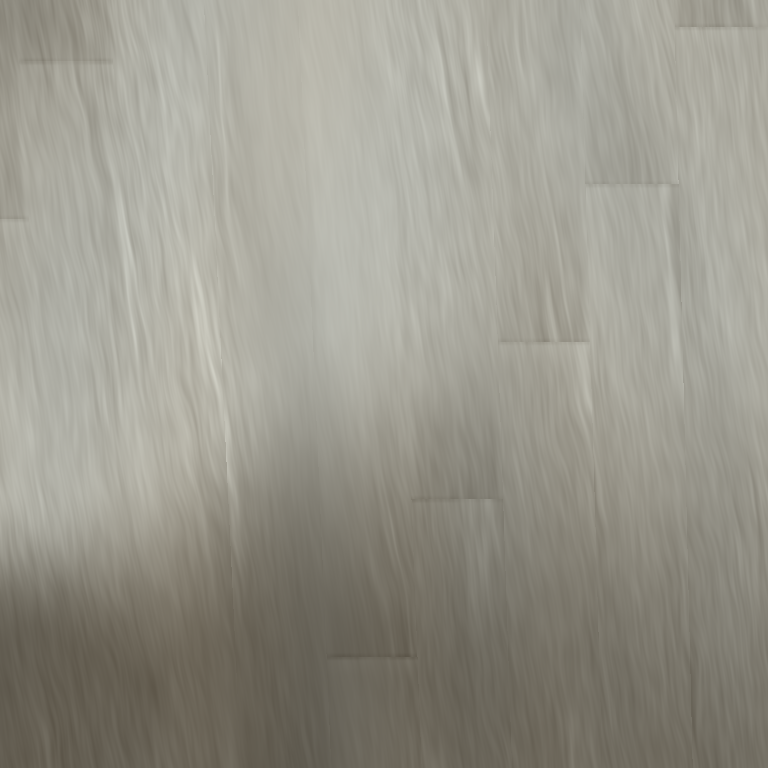
Write a WebGL 2 fragment shader that draws this texture.

```glsl
#version 300 es
precision highp float;

#define PLANK_WIDTH 0.12
#define PLANK_LENGTH 1.39
#define END_STEP 0.205
#define GRAIN_LEAN 1.0
#define GRAIN_DEPTH 0.33
#define VEIN_DEPTH 0.20
#define PLANK_VARIATION 0.08
#define SEAM_DEPTH 0.08
#define SHADE_COLOR vec3(0.375, 0.352, 0.305)
#define LIGHT_COLOR vec3(0.715, 0.712, 0.672)

uniform vec2 u_resolution;
out vec4 fragColor;

float hash(vec2 p) {
    vec3 q = fract(p.xyx * vec3(0.1031, 0.103, 0.0973));
    q += dot(q, q.yzx + 33.33);
    return fract((q.x + q.y) * q.z);
}

vec2 gradient(vec2 cell) {
    float angle = 6.2832 * hash(cell);
    return vec2(cos(angle), sin(angle));
}

// Gradient noise, roughly -0.7 to 0.7
float noise(vec2 p) {
    vec2 i = floor(p), f = p - i;
    vec2 w = f * f * f * (f * (f * 6.0 - 15.0) + 10.0);
    vec2 e = vec2(0.0, 1.0);
    float low = mix(dot(gradient(i), f), dot(gradient(i + e.yx), f - e.yx), w.x);
    float high = mix(dot(gradient(i + e), f - e), dot(gradient(i + e.yy), f - e.yy), w.x);
    return mix(low, high, w.y);
}

float glow(vec2 p, vec2 center, vec2 size) {
    vec2 d = (p - center) / size;
    return exp(-dot(d, d));
}

// Daylight from above, a crisp shadow at the left that softens to the right
float lighting(vec2 p) {
    float edge = 0.74 - 0.10 * smoothstep(0.15, 0.42, p.x) + 0.08 * smoothstep(0.55, 1.0, p.x);
    float softness = mix(0.11, 0.33, smoothstep(0.0, 0.8, p.x));
    float lit = 1.0 - smoothstep(edge - softness, edge + softness, p.y + 0.03 * noise(p * 4.0));
    float day = 0.86 + 0.14 * glow(p, vec2(0.38, 0.15), vec2(0.28, 0.5));
    day += 0.10 * glow(p, vec2(0.08, 0.60), vec2(0.2, 0.2));
    day -= 0.32 * glow(p, vec2(0.0), vec2(0.14, 0.12));
    return mix(0.05 + 0.16 * p.x, day, lit);
}

// Fine straight fibres plus short pale and dark veins
float woodGrain(float across, float along, float seed, float figure) {
    float g = across - GRAIN_LEAN * along;
    g += 0.13 * noise(vec2(across * 0.7 + seed, along * 2.6));
    g += 0.06 * noise(vec2(across * 2.5 + seed, along * 11.0)) * figure;
    float bands = noise(vec2(g * 2.6 + seed, along * 1.3));
    float streaks = noise(vec2(g * 9.0 + seed, along * 4.5));
    float fibres = noise(vec2(g * 19.0 + seed, along * 15.0));
    float threads = noise(vec2(g * 33.0 - seed, along * 24.0));
    float grain = 0.32 * bands + (0.33 * streaks + 0.42 * fibres + 0.32 * threads) * figure;
    float patches = smoothstep(0.0, 0.4, noise(vec2(g * 1.7 + seed, along * 3.3)));
    float pale = exp(-pow(noise(vec2(g * 4.2 + seed, along * 2.0 + 5.0)) * 11.0, 2.0));
    float dark = exp(-pow(noise(vec2(g * 3.4 - seed, along * 2.0 + 9.0)) * 9.0, 2.0));
    return GRAIN_DEPTH * grain + VEIN_DEPTH * (pale - 0.7 * dark) * patches * figure;
}

void main() {
    vec2 p = gl_FragCoord.xy / u_resolution;
    p.y = 1.0 - p.y;
    float pixel = 1.0 / u_resolution.y;

    // Leaning strips, with butt ends stepping evenly from strip to strip
    float across = (p.x - mix(0.06, 0.02, p.x) * (p.y - 0.5) - 0.05) / PLANK_WIDTH;
    float strip = floor(across);
    float endPhase = (p.y - 1.47 + END_STEP * strip) / PLANK_LENGTH;
    vec2 plank = vec2(strip, floor(endPhase)) + 20.0;
    float sideDistance = min(fract(across), 1.0 - fract(across)) * PLANK_WIDTH;
    float afterEnd = fract(endPhase) * PLANK_LENGTH;
    float endDistance = min(afterEnd, PLANK_LENGTH - afterEnd);

    // Quiet grain in the middle planks; the left planks share one long figure
    float figure = mix(0.4, 1.0, smoothstep(0.03, 0.17, abs(p.x - 0.40)));
    figure += 0.45 * exp(-pow((p.x - 0.15 - 0.23 * p.y) / 0.05, 2.0));
    figure *= 0.8 + 0.35 * noise(p * 5.0);
    float seed = strip < 2.0 ? 14.3 : floor(hash(plank) * 40.0) + 11.3;

    float tone = lighting(p);
    float strength = mix(0.65, 1.0, smoothstep(0.0, 0.7, tone));
    tone += strength * woodGrain(across, p.y, seed, figure);
    float plankTone = (hash(plank + 3.0) - 0.5) * PLANK_VARIATION;
    plankTone -= 0.12 * smoothstep(0.25, 0.0, PLANK_LENGTH - afterEnd);
    tone += strength * plankTone * smoothstep(0.0, 0.012, sideDistance);

    // Seams: barely visible sides, soft broken ends with a pale lip below
    float broken = 0.55 + 0.9 * noise(vec2(across * 3.0, strip * 5.3 + 0.4));
    float sideSeam = 1.0 - smoothstep(0.0, 0.006 + pixel, sideDistance);
    float endSeam = 1.0 - smoothstep(0.0, 0.005 + pixel, endDistance);
    float lip = smoothstep(0.002, 0.006, afterEnd) * smoothstep(0.03, 0.006, afterEnd);
    tone -= SEAM_DEPTH * (0.2 * sideSeam + broken * (1.3 * endSeam - 0.5 * lip));

    vec3 color = mix(SHADE_COLOR, LIGHT_COLOR, tone);
    color += vec3(0.012, 0.0, -0.012) * noise(p * vec2(6.0, 2.0) + 3.0);
    fragColor = vec4(color, 1.0);
}
```
